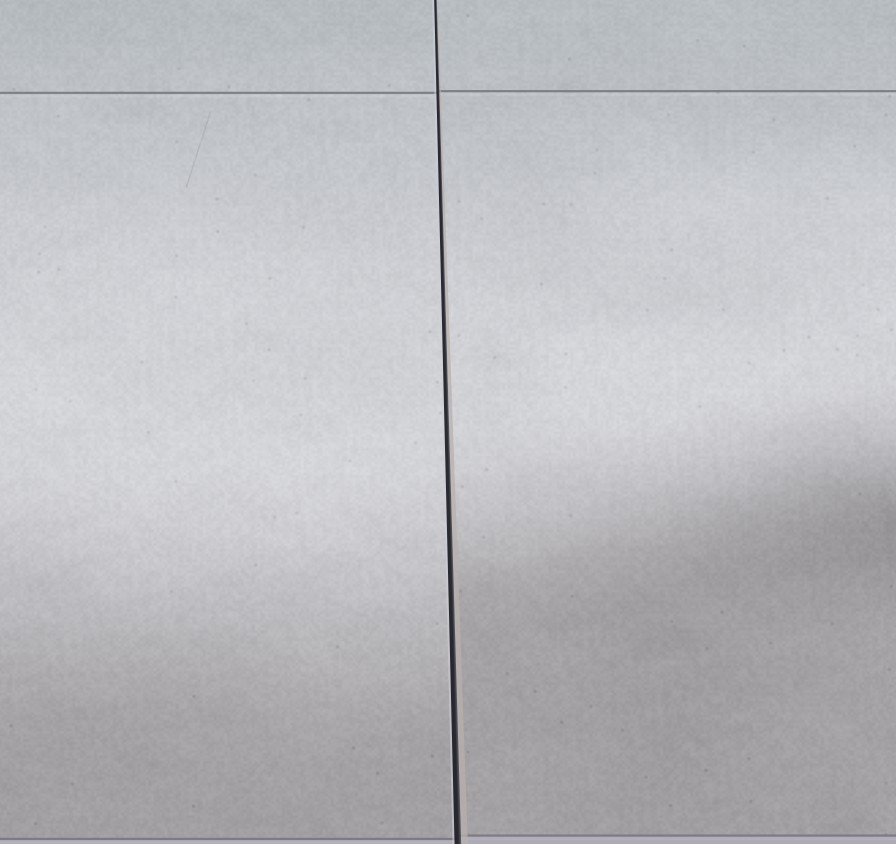
A WebGL 1 fragment shader for this texture:

```glsl
precision highp float;
// Large pale stone slabs in slight perspective, with a dark centre joint and a soft shadow.

uniform vec2 u_resolution;

const vec3 SKY_GREY = vec3(0.715, 0.735, 0.755);
const vec3 LIT_GREY = vec3(0.825, 0.828, 0.845);
const vec3 SHADE_GREY = vec3(0.640, 0.630, 0.640);
const vec3 JOINT_DARK = vec3(0.130, 0.130, 0.155);
const vec3 JOINT_GREY = vec3(0.450, 0.460, 0.490);
const vec3 BEVEL_WARM = vec3(0.720, 0.690, 0.675);
const vec3 BEVEL_COOL = vec3(0.800, 0.810, 0.850);
const vec3 LIP_LILAC = vec3(0.680, 0.665, 0.710);

float hash(vec2 p) {
  return fract(sin(dot(p, vec2(127.1, 311.7))) * 43758.5453);
}

float noise(vec2 p) {
  vec2 i = floor(p);
  vec2 f = fract(p);
  f = f * f * (3.0 - 2.0 * f);
  return mix(mix(hash(i), hash(i + vec2(1.0, 0.0)), f.x),
             mix(hash(i + vec2(0.0, 1.0)), hash(i + 1.0), f.x), f.y);
}

float fbm(vec2 p) {
  float sum = 0.0;
  float weight = 0.5;
  for (int i = 0; i < 4; i++) {
    sum += weight * noise(p);
    p = p * 2.03 + 17.3;
    weight *= 0.5;
  }
  return sum / 0.9375;
}

// Coverage of a line of the given width at signed distance d
float stroke(float d, float width, float aa) {
  return clamp((0.5 * width - abs(d)) / aa + 0.5, 0.0, 1.0) * min(1.0, width / aa);
}

float segmentDistance(vec2 p, vec2 a, vec2 b) {
  vec2 ab = b - a;
  return length(p - a - ab * clamp(dot(p - a, ab) / dot(ab, ab), 0.0, 1.0));
}

// Vertical light falloff and the shadow that rises to the right
vec3 lighting(vec2 uv, float side) {
  vec3 col = mix(LIT_GREY, SKY_GREY, pow(smoothstep(0.50, 1.06, uv.y), 1.2));
  float edge = mix(0.275, 0.365, side) + 0.09 * side * (uv.x - 0.5) * 2.0;
  float softness = mix(0.20, 0.13, side);
  float shade = 1.0 - smoothstep(edge - softness, edge + softness, uv.y);
  col = mix(col, SHADE_GREY, shade);
  vec2 spot = (uv - vec2(1.02, 0.39)) / vec2(0.20, 0.075);
  return col - 0.065 * exp(-dot(spot, spot));
}

// Clouding, smudges, pits and fine grain
float surfaceWear(vec2 p, float side) {
  float wear = 0.045 * (fbm(p * vec2(5.0, 9.0) + side * 31.0) - 0.5);
  wear += 0.020 * (fbm(p * vec2(24.0, 45.0)) - 0.5);
  wear += 0.035 * (noise(p * 310.0) - 0.5);
  wear += 0.020 * (noise(p * vec2(190.0, 140.0) + 9.0) - 0.5);
  for (int i = 0; i < 7; i++) {
    float id = float(i);
    vec2 centre = vec2(hash(vec2(id, 2.0)) * 1.06, hash(vec2(id, 5.0)));
    vec2 d = (p - centre) / vec2(0.035, 0.018);
    wear -= 0.030 * exp(-dot(d, d)) * fbm(p * 40.0 + id);
  }
  vec2 cell = floor(p * 32.0);
  vec2 pit = 0.2 + 0.6 * vec2(hash(cell), hash(cell + 7.0));
  float present = step(0.90, hash(cell + 19.0));
  float pitMask = 1.0 - smoothstep(0.03, 0.10, length(fract(p * 32.0) - pit));
  return wear - 0.06 * present * pitMask;
}

float scratches(vec2 p, float aa) {
  float mark = 0.0;
  for (int i = 0; i < 2; i++) {
    float id = float(i);
    vec2 a = vec2(0.249, 0.866) - id * vec2(0.152, 0.066);
    float d = segmentDistance(p, a, a - vec2(0.028, 0.087));
    mark += stroke(d, 0.0018, aa) * (0.6 - 0.45 * id) * (0.4 + 0.6 * noise(p * 90.0));
  }
  return mark;
}

void main() {
  vec2 uv = gl_FragCoord.xy / u_resolution;
  float aspect = u_resolution.x / u_resolution.y;
  vec2 p = vec2(uv.x * aspect, uv.y);
  float aa = 1.0 / u_resolution.y;
  float nearness = 1.0 - uv.y;

  // Slab faces
  float jointX = mix(0.511, 0.486, uv.y);
  float dx = (uv.x - jointX) * aspect;
  float side = step(0.0, dx);
  vec3 col = lighting(uv, side) + surfaceWear(p, side);
  col = mix(col, JOINT_GREY, 0.45 * scratches(p, aa));

  // Cross joints, one slab depth apart
  for (int i = 0; i < 2; i++) {
    float row = float(i);
    float dy = uv.y - (0.008 + 0.883 * row + mix(-0.002, 0.002, side) * mix(1.0, 0.5, row));
    col = mix(col, LIP_LILAC, (1.0 - row) * (1.0 - smoothstep(-aa, aa, dy)));
    col = mix(col, JOINT_GREY, 0.85 * stroke(dy, 0.0026, aa));
    col += 0.025 * stroke(dy + 0.004, 0.003, aa);
  }

  // Centre joint with a cool left edge and a warm right bevel
  float width = mix(0.0030, 0.0078, nearness);
  float bevel = mix(0.0010, 0.0080, nearness);
  col = mix(col, BEVEL_WARM, 0.75 * stroke(dx - 0.5 * (width + bevel), bevel, aa));
  col = mix(col, BEVEL_COOL, 0.60 * stroke(dx + 0.5 * width + 0.0012, 0.0024, aa));
  vec3 jointColour = mix(JOINT_DARK, JOINT_GREY, 0.6 * smoothstep(0.0, 0.5 * width, dx));
  col = mix(col, jointColour, 0.95 * stroke(dx, width, aa));

  gl_FragColor = vec4(clamp(col, 0.0, 1.0), 1.0);
}
```
